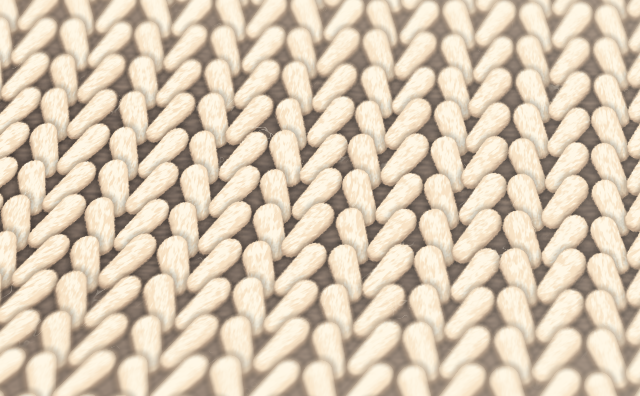
A Shadertoy shader for this texture:

```glsl
const vec3 CREAM = vec3(1.00, 0.97, 0.90);
const vec3 PEACH = vec3(0.97, 0.88, 0.76);
const vec3 SHADE = vec3(0.76, 0.64, 0.53);
const vec3 BROWN = vec3(0.64, 0.55, 0.48);
const vec3 GAP = vec3(0.40, 0.35, 0.32);

// Fabric layout: x is top edge, y is bottom edge, in canvas widths
const vec2 ANCHOR = vec2(0.8945, 0.8685);
const vec2 WALE_WIDTH = vec2(0.1185, 0.1490);
const float WALE_BEND = 1.4;
const float ROWS = 11.9;
const float ROW_STRETCH = 1.1;
const float ROW_PHASE = 0.77;
const float ROW_TILT = 0.08;

// Stitch shape, in wale widths
const float ROW_PITCH = 0.435;
const float LEG_OFFSET = 0.51;
const vec2 RIGHT_TOP = vec2(0.10, 0.13);
const vec2 RIGHT_FOOT = vec2(-0.14, -0.20);
const vec2 LEFT_TOP = vec2(-0.06, 0.12);
const vec2 LEFT_FOOT = vec2(0.12, -0.25);
const float TOP_RADIUS = 0.168;
const float FOOT_RADIUS = 0.135;
const float JITTER = 0.035;

const float FOCUS_HEIGHT = 0.48;
const float MAX_BLUR = 0.055;
const vec3 LIGHT = vec3(-0.08, 0.42, 0.90);

vec2 hash2(vec2 p) {
    vec3 q = fract(p.xyx * vec3(0.1031, 0.1030, 0.0973));
    q += dot(q, q.yzx + 33.33);
    return fract((q.xx + q.yz) * q.zy);
}

float cornerDot(vec2 cell, vec2 corner, vec2 f) {
    return dot(hash2(cell + corner) * 2.0 - 1.0, f - corner);
}

float gradientNoise(vec2 p) {
    vec2 i = floor(p), f = p - i;
    vec2 w = f * f * f * (f * (f * 6.0 - 15.0) + 10.0);
    vec2 e = vec2(1.0, 0.0);
    return mix(mix(cornerDot(i, e.yy, f), cornerDot(i, e.xy, f), w.x),
               mix(cornerDot(i, e.yx, f), cornerDot(i, e.xx, f), w.x), w.y);
}

// Cotton colour from the rounded surface and the fibre grain
vec3 yarnColor(vec3 normal, float grain, float tone) {
    float lit = dot(normal, LIGHT) + tone;
    vec3 color = mix(SHADE, PEACH, smoothstep(0.05, 0.62, lit + grain * 0.25));
    return mix(color, CREAM, smoothstep(0.60, 1.02, lit + grain * 0.65));
}

void mainImage(out vec4 fragColor, in vec2 fragCoord) {
    vec2 canvas = fragCoord / iResolution.xy;
    float depth = 1.0 - canvas.y;

    // Perspective coordinates: wales fan out, rows widen downward
    float bend = pow(max(depth, 0.0), WALE_BEND);
    float waleWidth = mix(WALE_WIDTH.x, WALE_WIDTH.y, bend);
    float wale = (canvas.x - mix(ANCHOR.x, ANCHOR.y, bend)) / waleWidth;
    float course = depth * (ROWS - ROW_STRETCH * depth) - ROW_PHASE - ROW_TILT * wale;
    vec2 cell = floor(vec2(wale, course) + 0.5);
    vec2 fabric = vec2(wale, -course * ROW_PITCH);

    // Depth of field
    float defocus = smoothstep(0.12, 0.52, abs(depth - FOCUS_HEIGHT));
    float blur = 1.0 / (waleWidth * iResolution.x) + MAX_BLUR * defocus;
    float sharpness = 1.0 - 0.85 * defocus;
    float fuzz = gradientNoise(fabric * 38.0) * 0.014 * sharpness;

    // Shadowed back of the fabric
    float strands = gradientNoise(fabric * vec2(5.0, 22.0)) * sharpness;
    vec3 color = mix(GAP, BROWN, clamp(0.25 + strands * 0.7 + 0.4 * defocus, 0.0, 1.0));

    // Lower rows lie over the rows above
    for (int row = -1; row <= 1; row++)
    for (int column = -1; column <= 1; column++)
    for (int leg = 0; leg < 2; leg++) {
        bool isLeft = leg == 1;
        vec2 id = cell + vec2(column, row);
        vec2 seed = hash2(id * vec2(2.0, 1.0) + vec2(float(leg) + 80.0, 40.0));
        vec2 center = vec2(id.x + LEG_OFFSET * float(leg), -id.y * ROW_PITCH);
        vec2 p = fabric - center - (seed - 0.5) * JITTER;

        // Tapered capsule
        vec2 top = isLeft ? LEFT_TOP : RIGHT_TOP;
        vec2 axis = (isLeft ? LEFT_FOOT : RIGHT_FOOT) - top;
        float along = clamp(dot(p - top, axis) / dot(axis, axis), 0.0, 1.0);
        vec2 offset = p - top - axis * along;
        float radius = mix(TOP_RADIUS, FOOT_RADIUS, along) * mix(0.95, 1.05, seed.y);
        float dist = length(offset) - radius + fuzz;

        // Contact shadow, then the yarn itself
        color *= 1.0 - 0.24 * smoothstep(0.09, -0.01, dist);
        float cover = smoothstep(blur, -blur, dist);
        if (cover > 0.0) {
            vec2 dir = normalize(axis);
            vec2 fibre = vec2(dot(p, vec2(-dir.y, dir.x)), dot(p, dir));
            fibre.x += 0.3 * fibre.y;
            float grain = gradientNoise(fibre * vec2(24.0, 10.0) + seed * 90.0)
                        + 0.6 * gradientNoise(fibre * vec2(44.0, 22.0) + seed * 50.0);
            vec2 slope = offset / radius;
            slope /= max(1.0, length(slope));
            vec3 normal = vec3(slope, sqrt(max(0.0, 1.0 - dot(slope, slope))));
            vec3 yarn = yarnColor(normal, grain * sharpness, (seed.x - 0.5) * 0.10);
            color = mix(color, yarn, cover);
        }
    }

    // Stray hairs in the focused band
    float hairLine = abs(gradientNoise(fabric * 5.0 + gradientNoise(fabric * 9.0)));
    float hairMask = smoothstep(0.15, 0.4, gradientNoise(fabric * 3.0 + 17.0));
    color = mix(color, CREAM, 0.35 * smoothstep(0.05, 0.0, hairLine) * hairMask * sharpness);

    // Soft haze toward the bright right side and the blurred edges
    color = mix(color, CREAM, 0.12 * canvas.x + 0.08 * defocus);
    fragColor = vec4(color, 1.0);
}
```
